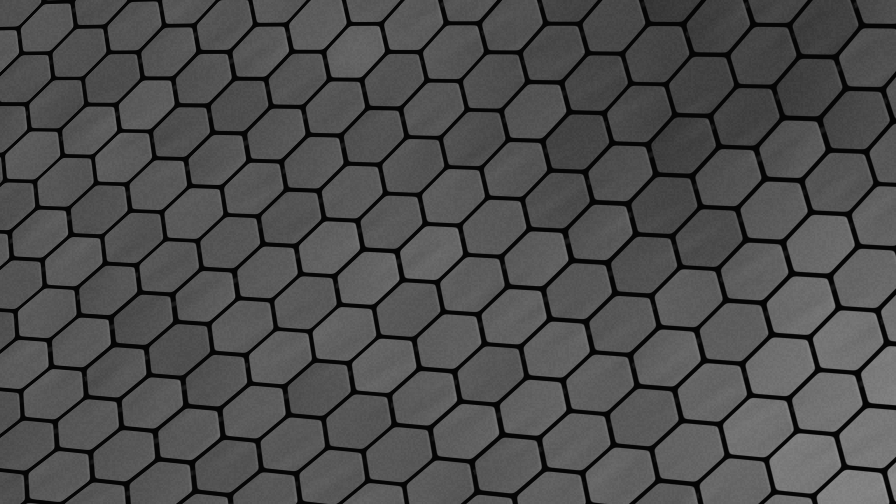
This pattern is drawn by a Shadertoy shader. Its source:

```glsl
#define CENTRE   vec2(0.856, 0.498)    // canvas position of cell (0, 0)
#define STEP_A   vec2(0.1250, 0.0507)  // step to the next cell, rightwards
#define STEP_B   vec2(0.0803, -0.0618) // step to the next cell, downwards
#define GAP      0.036                 // half gap, in cell pitches
#define GAP_VARY 0.010
#define BASE     0.325
#define TONE_VARY 0.060
#define GRAIN    0.030
#define GAP_GREY 0.018

float hash(vec2 p) {
    vec3 q = fract(vec3(p.xyx) * 0.1031);
    q += dot(q, q.yzx + 33.33);
    return fract((q.x + q.y) * q.z);
}

// Curvature of the sheet: second-order offset of cell coordinates c
vec2 bend(vec2 c) {
    return vec2(0.00197 * c.x * c.y + 0.00083 * c.y * c.y,
                0.00067 * c.x * c.x - 0.00035 * c.x * c.y - 0.00069 * c.y * c.y);
}

// Canvas position to cell coordinates, by fixed-point iteration
vec2 toLattice(vec2 p) {
    mat2 inv = inverse(mat2(STEP_A, STEP_B));
    vec2 c = inv * (p - CENTRE);
    for (int k = 0; k < 9; k++) c = inv * (p - CENTRE - bend(c));
    return c;
}

vec2 toCanvas(vec2 c) {
    return CENTRE + c.x * STEP_A + c.y * STEP_B + bend(c);
}

// Nearest hexagon centre, by cube rounding
vec2 nearestCell(vec2 c) {
    vec3 cube = vec3(c, -c.x - c.y);
    vec3 r = floor(cube + 0.5);
    vec3 e = abs(r - cube);
    if (e.x > e.y && e.x > e.z) r.x = -r.y - r.z;
    else if (e.y > e.z) r.y = -r.x - r.z;
    return r.xy;
}

float pool(vec2 p, vec2 centre, float radius) {
    vec2 d = (p - centre) / radius;
    return exp(-dot(d, d));
}

// Broad light falling on the sheet
float lighting(vec2 p) {
    return BASE
        - 0.10 * pool(p, vec2(1.36, 0.87), 0.36)
        + 0.17 * pool(p, vec2(1.75, 0.08), 0.36)
        + 0.05 * pool(p, vec2(1.72, 0.50), 0.25)
        + 0.05 * pool(p, vec2(0.95, 0.36), 0.45)
        + 0.09 * pool(p, vec2(0.706, 0.90), 0.06);
}

// Faint slanted smears from layered sines
float smears(vec2 p, float phase) {
    float across = dot(p, vec2(-0.6, 0.8));
    float along = dot(p, vec2(0.8, 0.6));
    float s = sin(90.0 * across + 2.0 * sin(9.0 * along) + 6.3 * phase);
    s += 0.6 * sin(173.0 * across + 11.0 * along);
    return s * (0.5 + 0.5 * sin(23.0 * along + 13.0 * across));
}

void mainImage(out vec4 fragColor, in vec2 fragCoord) {
    vec2 p = fragCoord / iResolution.y;
    vec2 c = toLattice(p);
    vec2 id = nearestCell(c);
    vec2 f = c - id;
    float rnd = hash(id + 71.0);
    float rnd2 = hash(id + 137.0);

    // Rounded hexagon from its three edge axes
    vec3 axes = vec3(f.x + 0.5 * f.y, 0.5 * f.x + f.y, 0.5 * (f.y - f.x));
    vec3 d = abs(axes) * 2.0;
    float radius = 0.5 * pow(dot(pow(d, vec3(24.0)), vec3(1.0)), 1.0 / 24.0);
    float inset = 0.5 - radius - GAP - GAP_VARY * (rnd2 - 0.5);
    float soft = 6.0 / iResolution.y;
    float tile = smoothstep(-soft, soft, inset);

    // Tile tone: light, own shade, tilt, smears and grain
    float side = step(max(d.y, d.z), d.x);
    float tone = mix(lighting(p), lighting(toCanvas(id)), 0.6);
    tone += TONE_VARY * (rnd - 0.5);
    tone += 0.05 * (rnd2 - 0.4) * (axes.x + axes.y);
    tone += 0.010 * smears(p, rnd);
    tone += GRAIN * (hash(floor(p * 288.0) + 11.0) - 0.5);

    // Lit rim on the right edge
    float rim = side * step(0.0, axes.x) * (1.0 - smoothstep(0.0, 0.035, abs(inset - 0.015)));
    tone += 0.045 * rim;

    // Side wall catching light inside the upright gaps
    float wall = side * (1.0 - smoothstep(0.03, 0.13, abs(axes.y + axes.z + 0.15)));
    float gapTone = GAP_GREY + 0.09 * wall * rnd2;

    fragColor = vec4(vec3(mix(gapTone, tone, tile)), 1.0);
}
```
